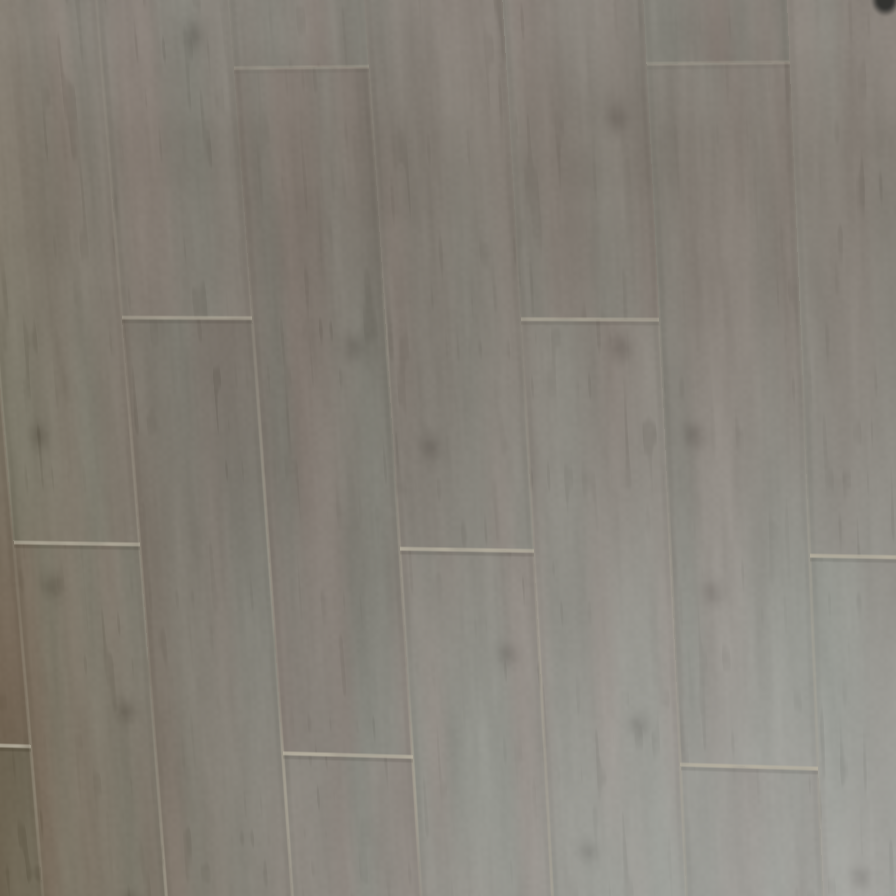
Write a Shadertoy shader that draws this texture.

```glsl
// Weathered wood-look floor planks in staggered columns, lit from the lower right.

const vec3 BROWN = vec3(0.455, 0.422, 0.355);
const vec3 TAUPE = vec3(0.487, 0.462, 0.427);
const vec3 PALE  = vec3(0.640, 0.640, 0.620);
const vec3 GROUT = vec3(0.690, 0.665, 0.600);

float hash(vec2 p) {
    return fract(sin(dot(p, vec2(127.1, 311.7))) * 43758.5453);
}

float noise(vec2 p) {
    vec2 i = floor(p), f = fract(p);
    f = f * f * (3.0 - 2.0 * f);
    return mix(mix(hash(i), hash(i + vec2(1, 0)), f.x),
               mix(hash(i + vec2(0, 1)), hash(i + vec2(1, 1)), f.x), f.y);
}

// Column coordinate: seams lean and widen to the right; whole values are seams.
float columnCoord(float x, float down) {
    float s = x - (0.085 - 0.05 * x) * (down - 0.605);
    return (sqrt(0.01932 + 0.006 * (s - 0.015)) - 0.139) / 0.003;
}

// Row coordinate: foreshortened steps; every third whole value is a joint.
float rowCoord(float x, float down) {
    float t = down - 0.05 * (down - 0.28) * (x - 0.45);
    return (0.294 - sqrt(0.08644 - 0.0496 * (t - 0.074))) / 0.0248;
}

float nearestInteger(float v) {
    return abs(fract(v + 0.5) - 0.5);
}

float line(float dist, float halfWidth) {
    return 1.0 - smoothstep(halfWidth * 0.3, halfWidth * 1.5, dist);
}

// Lengthwise streaks of three widths, roughly in -1..1.
float grain(vec2 p, float seed) {
    float sum = 0.0, amp = 0.5;
    vec2 freq = vec2(4.0, 0.9);
    for (int i = 0; i < 4; i++) {
        sum += amp * (noise(p * freq + seed * 37.0 + float(i) * 11.3) * 2.0 - 1.0);
        freq *= vec2(2.1, 1.8);
        amp *= 0.68;
    }
    return sum;
}

// Sparse, soft elongated marks, one at most per cell.
float knots(vec2 p, float seed, float chance) {
    vec2 cell = floor(p) + floor(seed * 50.0);
    vec2 centre = 0.5 + 0.3 * (vec2(hash(cell + 3.1), hash(cell + 7.7)) - 0.5);
    vec2 d = (fract(p) - centre) / vec2(0.15, 0.17);
    return step(hash(cell), chance) * exp(-dot(d, d));
}

// Broad daylight gradient across the floor.
vec3 floorLight(vec2 uv) {
    vec3 col = mix(BROWN, TAUPE, smoothstep(0.0, 0.4, uv.x + 0.25 * uv.y));
    vec2 d = uv - vec2(0.95, -0.05);
    col = mix(col, PALE, exp(-2.6 * dot(d, d)));
    col += vec3(0.035, 0.039, 0.043) * smoothstep(0.8, 1.0, uv.y);
    float corner = (1.0 - smoothstep(0.0, 0.09, uv.x)) * (1.0 - smoothstep(0.1, 0.5, uv.y));
    return col - vec3(0.03, 0.045, 0.05) * corner;
}

void mainImage(out vec4 fragColor, in vec2 fragCoord) {
    vec2 uv = fragCoord / iResolution.xy;
    float down = 1.0 - uv.y;

    // Plank layout: each column's joints step up by a third of a plank
    float k = columnCoord(uv.x, down);
    float j = rowCoord(uv.x, down);
    float column = floor(k);
    float along = (j + column - 2.0) / 3.0;
    float seed = hash(vec2(column, floor(along)) + 5.3);
    vec2 p = vec2(k, j);

    // Wood: tone per plank, streaks, tint shifts and dark marks
    vec3 col = floorLight(uv);
    float contrast = mix(0.7, 1.0, uv.y);
    col += (seed - 0.5) * 0.022;
    col += grain(p, seed) * 0.042 * contrast;
    float tint = noise(p * vec2(6.0, 0.7) + seed * 91.0) - 0.5;
    col += tint * vec3(0.022, -0.008, -0.004);
    float fleck = smoothstep(0.77, 0.95, noise(p * vec2(24.0, 5.0) + seed * 53.0));
    col -= fleck * 0.04 * noise(p * vec2(3.0, 2.0) + 8.0);
    col -= vec3(0.060, 0.062, 0.060) * knots(p * vec2(2.0, 3.0), seed, 0.13);

    // Faint cross ripples, stronger toward the far end
    float ripple = noise(vec2(uv.x * 9.0, uv.y * 26.0)) - 0.5;
    col += ripple * 0.016 * smoothstep(0.4, 0.95, uv.y);
    col += (noise(uv * 190.0) - 0.5) * 0.012;

    // Long seams: worn, clearer toward the near left
    float seamDist = nearestInteger(k) * (0.139 + 0.003 * k);
    float seamWear = noise(vec2(floor(k + 0.5) * 7.0, uv.y * 8.0));
    float seamFade = mix(0.12, 0.65, smoothstep(0.15, 0.95, down)) * mix(1.0, 0.55, uv.x);
    col -= 0.018 * line(abs(seamDist - 0.003), 0.004);
    col = mix(col, GROUT, line(seamDist, 0.0019) * seamFade * (0.25 + seamWear));

    // End joints: pale grout with a thin shadow beside it
    float jointOffset = (fract(along + 0.5) - 0.5) * 3.0 * (0.294 - 0.0248 * j);
    float jointWear = 0.65 + 0.35 * noise(vec2(k * 9.0, floor(along + 0.5)));
    float jointFade = mix(0.35, 0.95, smoothstep(0.05, 0.6, down));
    col -= 0.05 * jointFade * line(abs(jointOffset - 0.004), 0.0025);
    col = mix(col, GROUT + 0.03 * down, line(abs(jointOffset), 0.0023) * jointFade * jointWear);

    // Small dark object at the far corner
    float spot = length((uv - vec2(0.988, 1.0)) * vec2(1.0, 0.9));
    col = mix(col, vec3(0.20, 0.20, 0.19), 1.0 - smoothstep(0.007, 0.018, spot));

    fragColor = vec4(clamp(col, 0.0, 1.0), 1.0);
}
```
